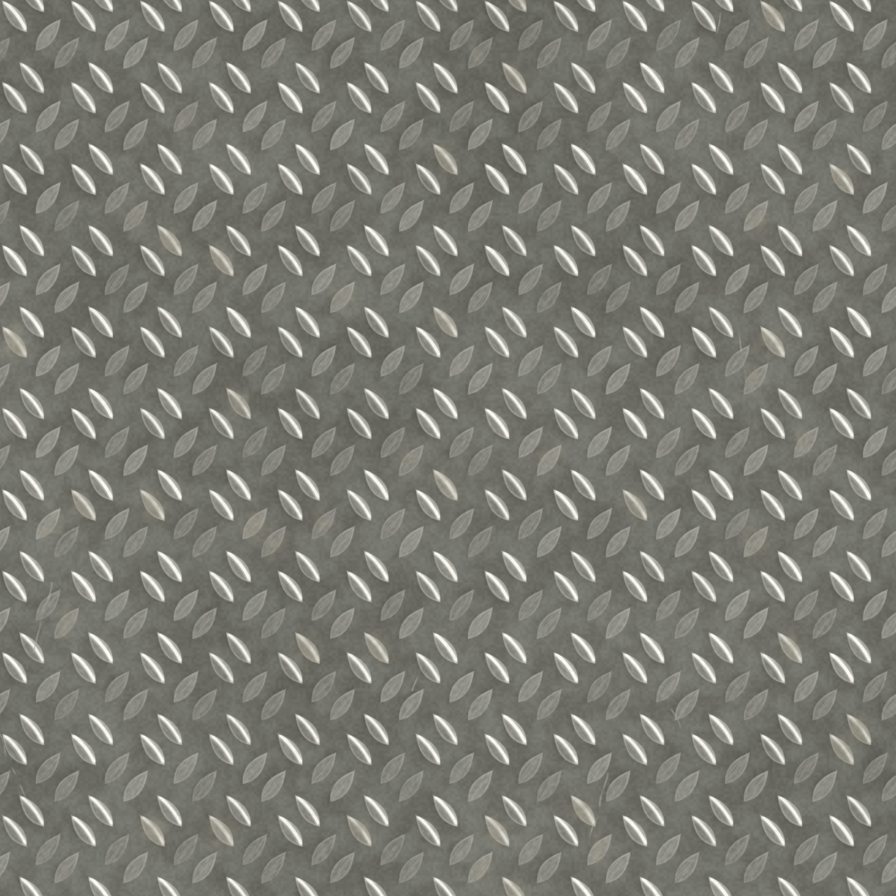
A Shadertoy shader for this texture:

```glsl
// Worn steel tread plate: crossed pairs of raised lozenges, one pair of each cell catching the light.
#define REPEATS vec2(13.0, 11.0)
#define HALF_LENGTH 0.0225
#define HALF_WIDTH 0.0083
#define GLINT_WIDTH 0.27
#define SHADOW_REACH 0.0035
#define GRAIN 0.045
#define BLOTCH 0.035
#define WORN_SHARE 0.06
#define SCRATCHES 7

const vec3 STEEL_DARK  = vec3(0.415, 0.415, 0.385);
const vec3 STEEL_LIGHT = vec3(0.465, 0.470, 0.440);
const vec3 RAISED      = vec3(0.525, 0.525, 0.495);
const vec3 RIM         = vec3(0.660, 0.660, 0.630);
const vec3 GLINT       = vec3(0.970, 0.970, 0.935);
const vec3 TARNISH     = vec3(0.610, 0.585, 0.520);

float hash(vec2 p) {
    vec3 q = fract(vec3(p.xyx) * 0.1031);
    q += dot(q, q.yzx + 33.33);
    return fract((q.x + q.y) * q.z);
}

float noise(vec2 p) {
    vec2 i = floor(p), f = fract(p);
    f = f * f * (3.0 - 2.0 * f);
    return mix(mix(hash(i), hash(i + vec2(1, 0)), f.x),
               mix(hash(i + vec2(0, 1)), hash(i + vec2(1, 1)), f.x), f.y);
}

// Gaussian bump of the given width
float bump(float x, float width) {
    x /= width;
    return exp(-x * x);
}

// Signed distance to a lozenge along y, narrower towards its upper tip
float lozenge(vec2 p) {
    float t = p.y / HALF_LENGTH;
    float width = HALF_WIDTH * (1.0 - t * t) * (1.0 - 0.2 * clamp(t, -1.0, 1.0));
    float slope = 2.0 * HALF_WIDTH * t / HALF_LENGTH;
    return (abs(p.x) - width) / sqrt(1.0 + slope * slope);
}

// Adds one lozenge of every cell to the plate
vec3 addLozenge(vec3 color, vec2 uv, vec2 center, bool lit, float px) {
    vec2 cell = uv * REPEATS - center;
    vec2 id = mod(floor(cell + 0.5), REPEATS) + center * 37.0;
    vec2 offset = (fract(cell + 0.5) - 0.5) / REPEATS;
    float tone = hash(id + 5.0);
    float worn = step(1.0 - WORN_SHARE, hash(id + 71.0));

    // Local frame: y along the lozenge, x across it
    vec2 axis = lit ? vec2(-0.615, 0.788) : vec2(0.615, 0.788);
    vec2 p = vec2(dot(offset, vec2(axis.y, -axis.x)), dot(offset, axis));
    float d = lozenge(p);
    float cover = smoothstep(px, -px, d);
    float u = p.x / HALF_WIDTH;
    float v = clamp(p.y / HALF_LENGTH, -1.0, 1.0);
    float arch = 1.0 - v * v;

    // Contact shadow, deeper on the left flank
    float shade = exp(-max(d, 0.0) / SHADOW_REACH) * smoothstep(0.6, -0.6, u);
    color -= 0.05 * shade;

    vec3 metal = RAISED * mix(0.93, 1.05, tone);
    float streak = noise(vec2(p.x * 900.0, p.y * 160.0) + id * 9.0);
    metal += 0.07 * (streak - 0.5);
    float rim = bump(d + 0.0012, 0.0013);
    if (lit) {
        metal = mix(metal, RIM, 0.55 * rim + 0.3 * smoothstep(-0.4, 0.3, u));
        float crest = bump(u - 0.36 * arch, GLINT_WIDTH);
        float fade = smoothstep(0.0, 0.45, arch) * mix(0.85, 1.15, tone);
        metal = mix(metal, GLINT, clamp(1.15 * crest * fade, 0.0, 1.0));
        metal = mix(metal, TARNISH, 0.3 * worn);
    } else {
        float edge = rim * mix(0.35, 0.8, smoothstep(-0.5, 1.0, v));
        metal = mix(metal, RIM, edge * mix(0.5, 1.0, tone));
        metal = mix(metal, RIM, 0.25 * bump(u - 0.1, 0.25) * arch);
    }
    color = mix(color, metal, cover);

    // Rubbed patches spread past the outline
    float patchSize = 0.010 + 0.006 * tone;
    float smear = worn * bump(length(offset * vec2(1.0, 0.8)), patchSize);
    return mix(color, TARNISH, 0.65 * smear * noise(uv * 120.0 + 3.0));
}

// Thin, broken, slightly wavering scratches
float scratches(vec2 uv, float px) {
    float mark = 0.0;
    for (int i = 0; i < SCRATCHES; i++) {
        float seed = float(i) * 7.3 + 2.0;
        vec2 start = vec2(hash(vec2(seed, 1.0)), hash(vec2(seed, 2.0)));
        float angle = 1.2 + 1.1 * hash(vec2(seed, 3.0));
        vec2 dir = vec2(cos(angle), sin(angle));
        float len = mix(0.03, 0.11, hash(vec2(seed, 4.0)));
        vec2 p = uv - start;
        p.x += 0.006 * (noise(uv * 50.0 + seed) - 0.5);
        float d = length(p - dir * clamp(dot(p, dir), 0.0, len));
        mark += smoothstep(0.0008 + px, 0.0, d) * smoothstep(0.2, 0.7, noise(uv * 90.0 + seed));
    }
    return min(mark, 1.0);
}

void mainImage(out vec4 fragColor, in vec2 fragCoord) {
    vec2 uv = fragCoord / iResolution.xy;
    float px = 1.0 / iResolution.y;

    // Flat plate with cloudy tone
    float cloud = 0.6 * noise(uv * 38.0) + 0.4 * noise(uv * 95.0 + 17.0);
    vec3 color = mix(STEEL_DARK, STEEL_LIGHT, smoothstep(0.2, 0.8, cloud));

    // Two lit and two dull lozenges per cell
    for (int i = 0; i < 2; i++) {
        float k = float(i);
        color = addLozenge(color, uv, vec2(0.46 - 0.25 * k, 1.045 - 0.245 * k), true, px);
        color = addLozenge(color, uv, vec2(0.70 + 0.27 * k, 0.570 - 0.220 * k), false, px);
    }

    // Wear: scratches, broad blotches and fine grain
    color = mix(color, RIM, 0.55 * scratches(uv, px));
    color += BLOTCH * (noise(uv * 7.0 + 4.0) - 0.5);
    color += GRAIN * (noise(uv * 330.0 + 51.0) - 0.5);
    fragColor = vec4(clamp(color, 0.0, 1.0), 1.0);
}
```
